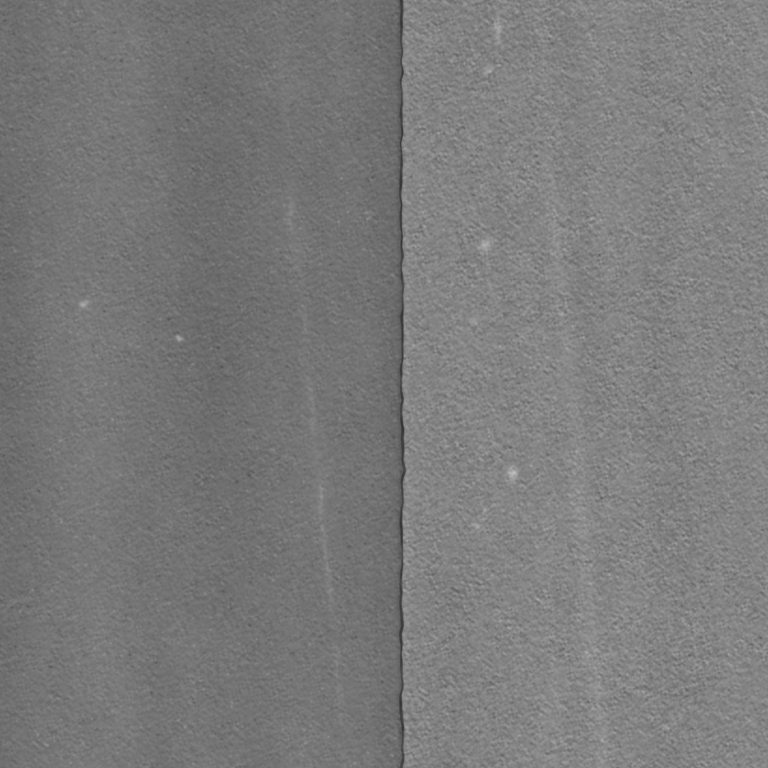
Give the GLSL for this texture, as a Shadertoy shader.

```glsl
float hash(vec2 p) {
    vec3 q = fract(vec3(p.xyx) * 0.1031);
    q += dot(q, q.yzx + 33.33);
    return fract((q.x + q.y) * q.z);
}

float noise(vec2 p) {
    vec2 i = floor(p), f = fract(p);
    f = f * f * (3.0 - 2.0 * f);
    return mix(mix(hash(i), hash(i + vec2(1, 0)), f.x),
               mix(hash(i + vec2(0, 1)), hash(i + vec2(1, 1)), f.x), f.y);
}

float fbm(vec2 p) {
    float sum = 0.0, amp = 0.5;
    for (int i = 0; i < 4; i++) {
        sum += amp * (noise(p) - 0.5);
        p = p * 2.03 + 17.3;
        amp *= 0.5;
    }
    return sum;
}

float bump(float d, float width) {
    return exp(-d * d / (width * width));
}

float spot(vec2 p, vec2 center, vec2 radius) {
    vec2 d = (p - center) / radius;
    return exp(-dot(d, d));
}

// Sandy grain: rotated layers, with patches of rougher pitting
float grain(vec2 p) {
    vec2 q = mat2(0.82, 0.57, -0.57, 0.82) * p;
    float fine = noise(q * 290.0) - noise(q * 290.0 + vec2(-0.3, 0.9));
    float mid = noise(p * 190.0 + 31.0) - 0.5;
    float dust = noise(p * 410.0 + 71.0) - 0.5;
    float rough = 0.65 + 0.7 * noise(p * 60.0 + 13.0);
    return (0.75 * fine + 0.45 * mid + 0.55 * dust) * rough;
}

void mainImage(out vec4 fragColor, in vec2 fragCoord) {
    vec2 uv = fragCoord / iResolution.xy;
    float px = 1.0 / iResolution.y;

    // Ragged seam between the two slabs
    float seamX = 0.5232 + 0.005 * fbm(vec2(uv.y * 12.0, 3.0))
                + 0.0030 * (noise(vec2(uv.y * 75.0, 8.0)) - 0.5)
                + 0.004 * bump(uv.y - 0.388, 0.008);
    float d = uv.x - seamX;
    float right = smoothstep(-px, px, d);

    // Broad tone of each slab
    float leftTone = 0.443 + 0.020 * bump(uv.x - 0.13, 0.07)
                   - 0.014 * bump(uv.x - 0.29, 0.06) * smoothstep(0.2, 0.6, uv.y)
                   + 0.016 * (1.0 - smoothstep(0.0, 0.4, uv.y))
                   - 0.018 * bump(uv.x, 0.05)
                   - 0.024 * bump(d, 0.030);
    float rightTone = 0.510 + 0.012 * smoothstep(0.55, 0.95, uv.x)
                    - 0.012 * bump(uv.x - 0.87, 0.04)
                    + 0.012 * bump(d, 0.025);
    float tone = mix(leftTone, rightTone, right);

    // Soft vertical bands and cloudy wear, leaning slightly
    float lean = uv.x + 0.07 * uv.y;
    tone += 0.040 * fbm(vec2(lean * 20.0, uv.y * 1.8 + 5.0));
    tone += 0.030 * fbm(uv * 18.0 + 9.0);

    // Pale drag marks, broken into short worn strokes
    float markL = uv.x - 0.452 + 0.095 * uv.y + 0.010 * fbm(vec2(uv.y * 24.0, 1.0));
    float strokes = smoothstep(0.40, 0.75, noise(vec2(uv.y * 34.0, 4.0)));
    float wear = 0.3 + 1.2 * noise(uv * vec2(260.0, 150.0));
    float coverL = 0.30 + 0.70 * bump(uv.y - 0.34, 0.17);
    tone += (0.060 * bump(markL, 0.0036) * (0.15 + strokes) * wear
           + 0.016 * bump(markL, 0.016)) * coverL;
    float markR = uv.x - 0.785 + 0.085 * uv.y + 0.008 * fbm(vec2(uv.y * 12.0, 6.0));
    tone += 0.032 * bump(markR, 0.012) * (0.4 + 0.7 * noise(vec2(uv.y * 14.0, 2.0)));

    // Light chips with crumbled edges
    vec2 chip = uv + 0.005 * (vec2(noise(uv * 130.0), noise(uv * 130.0 + 50.0)) - 0.5);
    tone += 0.20 * spot(chip, vec2(0.109, 0.603), vec2(0.006, 0.005));
    tone += 0.20 * spot(chip, vec2(0.233, 0.559), vec2(0.004));
    tone += 0.14 * spot(chip, vec2(0.632, 0.682), vec2(0.008));
    tone += 0.18 * spot(chip, vec2(0.667, 0.383), vec2(0.007, 0.009));
    tone += 0.10 * spot(chip, vec2(0.617, 0.582), vec2(0.006));
    tone += 0.09 * spot(chip, vec2(0.620, 0.315), vec2(0.006));
    tone += 0.12 * spot(chip, vec2(0.647, 0.963), vec2(0.005, 0.018));
    tone += 0.13 * spot(chip, vec2(0.637, 0.910), vec2(0.006, 0.004));
    tone += 0.05 * spot(chip, vec2(0.378, 0.720), vec2(0.005, 0.020));
    tone += 0.07 * spot(chip, vec2(0.483, 0.719), vec2(0.005));

    // Scattered tiny flecks, pale and dark
    vec2 cell = floor(uv * 85.0);
    vec2 offset = vec2(hash(cell + 11.0), hash(cell + 29.0)) * 0.6 + 0.2;
    float pick = hash(cell + 53.0);
    float fleck = spot(fract(uv * 85.0), offset, vec2(0.17, 0.15));
    tone += fleck * (0.07 * step(0.92, pick) - 0.07 * step(pick, 0.05));

    tone += grain(uv) * mix(0.064, 0.108, right);

    // Thin dark crack with uneven depth and soft shade on its left
    float crackWidth = 0.0008 + 0.0012 * noise(vec2(uv.y * 60.0, 12.0));
    float crack = 1.0 - smoothstep(crackWidth - px, crackWidth + px, abs(d));
    float depth = 0.60 + 0.40 * noise(vec2(uv.y * 95.0, 5.0));
    tone -= 0.05 * bump(d + 0.002, 0.0035);
    tone += 0.020 * bump(d - 0.006, 0.003);
    tone = mix(tone, 0.20, crack * depth);

    fragColor = vec4(vec3(clamp(tone, 0.0, 1.0)), 1.0);
}
```
